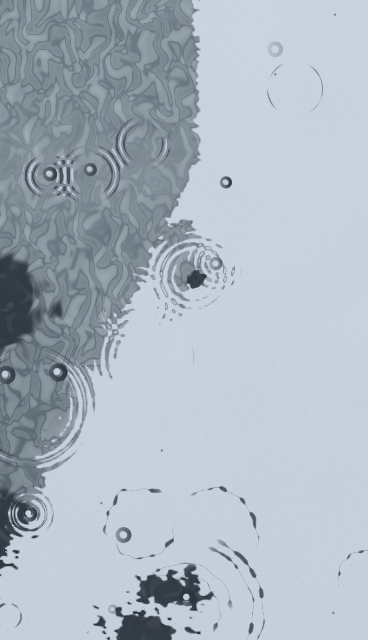
This texture is drawn by a Shadertoy shader. Its source:

```glsl
// Rain rings on a puddle: a rippled grey reflection on the left meets pale sky on the right.
#define SKY vec3(0.78, 0.82, 0.87)
#define GREY vec3(0.53, 0.58, 0.615)
#define LINE vec3(0.405, 0.455, 0.495)
#define INK vec3(0.17, 0.20, 0.24)
#define EDGE_X 0.308
#define EDGE_BEND 0.25
#define EDGE_SLOPE 0.477
#define WAVE_BREAK 0.055
#define TAU 6.28318

// Ring waves: centre, radius, strength (y runs downward)
const vec4 WAVES[11] = vec4[11](
    vec4(0.224, 0.224, 0.036, 0.85), vec4(0.141, 0.273, 0.040, 1.0),
    vec4(0.074, 0.275, 0.028, 1.0), vec4(0.302, 0.432, 0.050, 0.85),
    vec4(0.339, 0.412, 0.028, 0.75), vec4(0.208, 0.475, 0.052, 0.65),
    vec4(0.235, 0.560, 0.068, 0.5), vec4(0.045, 0.635, 0.088, 1.0),
    vec4(0.046, 0.803, 0.026, 1.0), vec4(0.461, 0.139, 0.043, 0.6),
    vec4(0.013, 0.963, 0.020, 0.8));

// Broken arcs: centre, radius, facing angle
const vec4 ARCS[8] = vec4[8](
    vec4(0.221, 0.820, 0.056, -2.2), vec4(0.221, 0.820, 0.052, 1.2),
    vec4(0.332, 0.833, 0.070, -0.85), vec4(0.573, 0.905, 0.045, -2.2),
    vec4(0.287, 0.955, 0.108, 0.0), vec4(0.287, 0.955, 0.124, 0.1),
    vec4(0.287, 0.955, 0.075, -1.3), vec4(0.287, 0.955, 0.056, -0.6));

// Drops: centre, radius, strength
const vec4 DROPS[11] = vec4[11](
    vec4(0.353, 0.285, 0.009, 1.0), vec4(0.091, 0.582, 0.014, 1.0),
    vec4(0.010, 0.586, 0.014, 0.9), vec4(0.193, 0.836, 0.012, 0.8),
    vec4(0.293, 0.934, 0.013, 1.0), vec4(0.337, 0.412, 0.010, 0.6),
    vec4(0.141, 0.265, 0.010, 0.8), vec4(0.046, 0.803, 0.012, 1.0),
    vec4(0.430, 0.077, 0.012, 0.25), vec4(0.176, 0.952, 0.007, 0.4),
    vec4(0.078, 0.272, 0.011, 0.9));

vec2 hash2(vec2 p) {
    vec3 a = fract(vec3(p.xyx) * vec3(0.1031, 0.1030, 0.0973));
    a += dot(a, a.yzx + 33.33);
    return fract((a.xx + a.yz) * a.zy) * 2.0 - 1.0;
}

float noise(vec2 p) {
    vec2 i = floor(p), f = p - i, u = f * f * (3.0 - 2.0 * f), e = vec2(1, 0);
    float low = mix(dot(hash2(i), f), dot(hash2(i + e), f - e), u.x);
    float high = mix(dot(hash2(i + e.yx), f - e.yx), dot(hash2(i + 1.0), f - 1.0), u.x);
    return mix(low, high, u.y);
}

float ellipse(vec2 p, vec2 c, vec2 size) {
    return (length((p - c) / size) - 1.0) * min(size.x, size.y);
}

float ringWaves(vec2 p) {
    float sum = 0.0;
    for (int i = 0; i < 11; i++) {
        vec4 w = WAVES[i];
        vec2 d = p - w.xy;
        float l = length(d), x = l - w.z;
        vec2 dir = d / max(l, 1e-4);
        float packet = exp(-pow(abs(x) / (0.010 + 0.15 * w.z), 2.0));
        float side = (0.35 + 0.65 * abs(dir.x)) * (0.9 + 0.9 * noise(dir * 1.3 + float(i) * 5.3));
        sum += w.w * packet * side * cos(x * TAU / (0.010 + 0.05 * w.z));
    }
    return sum;
}

float brokenArcs(vec2 p, float px) {
    float ink = 0.0;
    for (int i = 0; i < 8; i++) {
        vec4 a = ARCS[i];
        vec2 d = p - a.xy;
        float l = length(d);
        vec2 dir = d / max(l, 1e-4);
        float dash = noise(dir * a.z * 65.0 + float(i) * 11.7);
        float width = 0.0035 * smoothstep(-0.05, 0.3, dash) - 0.0004;
        float off = abs(l - a.z - 0.008 * noise(dir * 3.0 + float(i)));
        float facing = smoothstep(0.2, 0.6, dot(dir, vec2(cos(a.w), sin(a.w))));
        ink = max(ink, facing * (1.0 - smoothstep(-px, px, off - width)));
    }
    return ink;
}

// Signed field: negative in the grey reflection, positive in the sky
float reflectionField(vec2 p, float wave) {
    float f = p.x - EDGE_X + EDGE_SLOPE * max(0.0, p.y - EDGE_BEND);
    f = min(f, ellipse(p, vec2(0.290, 0.424), vec2(0.025, 0.032)));
    f = min(f, ellipse(p, vec2(0.278, 0.372), vec2(0.022, 0.028)));
    f = min(f, ellipse(p, vec2(0.268, 0.925), vec2(0.052, 0.026)));
    f = min(f, ellipse(p, vec2(0.220, 0.988), vec2(0.050, 0.028)));
    float rough = mix(0.016, 0.040, smoothstep(0.3, 0.85, p.y));
    vec2 slant = vec2(p.x + 0.5 * p.y, p.y - 0.3 * p.x);
    f += rough * (noise(p * vec2(48, 30)) + 0.8 * noise(slant * vec2(75, 120)));
    return f - WAVE_BREAK * wave;
}

vec3 greyWater(vec2 p) {
    vec2 warp = vec2(noise(p * 27.0), noise(p * 27.0 + 9.0));
    float n = noise(p * vec2(75, 46) + 2.2 * warp);
    float calm = exp(-pow((p.y - 0.26) / 0.07, 2.0));
    float veins = (1.0 - smoothstep(0.0, 0.13, abs(n))) * (1.0 - 0.6 * calm);
    vec3 col = mix(GREY, LINE, 0.85 * veins) + 0.13 * n + 0.05 * warp.x;
    col -= 0.06 * smoothstep(0.2, 0.0, p.x) * smoothstep(0.3, 0.6, p.y);
    // Deep shade at the left and the bottom
    float shade = ellipse(p, vec2(0.005, 0.475), vec2(0.065, 0.075));
    shade = min(shade, 0.77 + 0.4 * p.x - p.y) + 0.05 * warp.y + 0.025 * n;
    return mix(col, INK + 0.14 * max(n, 0.0), 0.9 * smoothstep(0.012, -0.012, shade));
}

void mainImage(out vec4 fragColor, in vec2 fragCoord) {
    float px = 1.0 / iResolution.y;
    vec2 p = vec2(fragCoord.x * px, 1.0 - fragCoord.y * px);
    float wave = ringWaves(p), f = reflectionField(p, wave);

    // Sky with faint mottling and thin dark crests
    vec3 sky = SKY + 0.018 * (0.5 - p.y) + 0.012 * noise(p * 160.0) + 0.008 * noise(p * 9.0);
    sky = mix(sky, LINE, 0.8 * smoothstep(0.38, 0.65, wave));

    // Grey reflection with bright crests and dark troughs
    vec3 water = greyWater(p);
    water = mix(water, SKY, 0.85 * smoothstep(0.4, 0.85, wave));
    water = mix(water, INK, 0.65 * smoothstep(0.3, 0.8, -wave));
    water *= 1.0 - 0.15 * smoothstep(-0.006, 0.0, f);
    float blur = max(fwidth(f), 1e-5);
    vec3 col = mix(water, sky, smoothstep(-blur, blur, f));
    col = mix(col, LINE * 0.75, brokenArcs(p, px));

    // Splash at the heart of the middle rings
    float splash = ellipse(p, vec2(0.307, 0.437), vec2(0.014, 0.012)) + 0.012 * noise(p * 110.0);
    col = mix(col, INK, 0.9 * smoothstep(px, -px, splash));

    // Drops: dark rim around a light crescent
    for (int i = 0; i < 11; i++) {
        vec4 drop = DROPS[i];
        vec2 d = (p - drop.xy) / drop.z;
        float u = length(d), soft = px / drop.z;
        float rim = 1.0 - smoothstep(0.18, 0.24 + soft, abs(u - 0.75));
        float glint = 1.0 - smoothstep(0.3, 0.35 + soft, length(d + vec2(0.15, 0.1)));
        col = mix(col, INK, drop.w * rim * (0.72 + 0.28 * d.x));
        col = mix(col, SKY, drop.w * glint);
    }

    // Sparse specks
    vec2 cell = floor(p * 11.0), h = hash2(cell + 3.0);
    float speck = length(fract(p * 11.0) - 0.5 - 0.3 * h) / 11.0;
    col = mix(col, LINE, step(0.72, h.x) * smoothstep(0.0015 + px, 0.0015 - px, speck));
    fragColor = vec4(clamp(col, 0.0, 1.0), 1.0);
}
```
